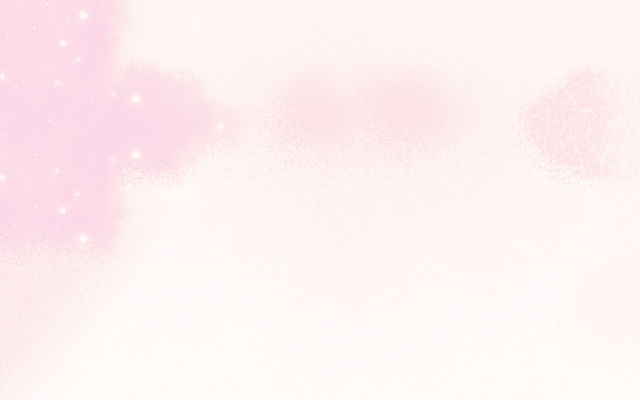
A Shadertoy shader for this background:

```glsl
// Draws a pale paper with grainy pink watercolour blots and mirrored soft sparkles.

const vec3 PAPER = vec3(0.998, 0.983, 0.978);
const vec3 BLUSH = vec3(0.990, 0.900, 0.912);
const vec3 ROSE  = vec3(0.988, 0.842, 0.910);
const vec3 CREAM = vec3(1.000, 0.980, 0.955);
const float MIRROR_Y = 0.683;

vec2 hash2(vec2 cell) {
    vec3 h = fract(vec3(cell.xyx) * vec3(0.1031, 0.1030, 0.0973));
    h += dot(h, h.yzx + 33.33);
    return fract((h.xx + h.yz) * h.zy);
}

// Distance to the nearest scattered point, in cell units
float cellular(vec2 q) {
    vec2 base = floor(q);
    float nearest = 2.0;
    for (int j = -1; j <= 1; j++)
        for (int i = -1; i <= 1; i++) {
            vec2 cell = base + vec2(i, j);
            nearest = min(nearest, length(cell + hash2(cell) - q));
        }
    return nearest;
}

// Slow layered waves, about -1 to 1
float waves(vec2 q) {
    float sum = 0.0, amp = 0.5;
    for (int i = 0; i < 4; i++) {
        sum += amp * sin(q.x + 1.7 * sin(q.y)) * cos(q.y + 1.3 * sin(q.x));
        q = mat2(1.6, 1.2, -1.2, 1.6) * q + 2.3;
        amp *= 0.6;
    }
    return sum;
}

// Elliptical stain with a soft rim
float blot(vec2 p, vec2 centre, vec2 radius, float softness) {
    return 1.0 - smoothstep(1.0 - softness, 1.0 + softness, length((p - centre) / radius));
}

// Bright core with a faint halo
float sparkle(vec2 p, vec2 centre, float radius) {
    float d = length(p - centre) / radius;
    return 0.75 * (1.0 - smoothstep(0.2, 1.0, d)) + 0.3 * exp(-0.45 * d * d);
}

// Tiny dots, one possible dot in each cell
float specks(vec2 p, float scale, float density) {
    vec2 q = p * scale, cell = floor(q);
    vec2 rnd = hash2(cell + 19.0);
    float radius = mix(0.08, 0.20, rnd.y);
    float d = length(q - cell - mix(vec2(0.25), vec2(0.75), hash2(cell + 7.0)));
    return step(rnd.x, density) * (1.0 - smoothstep(0.3 * radius, radius, d));
}

// Amount of pigment: 0 paper, 0.5 blush, 1 rose
float pigment(vec2 p, float grain) {
    vec2 q = p + 0.022 * vec2(waves(p * 19.0), waves(p * 23.0 + 5.0)) + 0.045 * grain;

    // Left band, its lobe narrowing to a tip, and the wash running down
    float band = (1.0 - smoothstep(0.24, 0.36, q.x)) * smoothstep(0.26, 0.44, q.y);
    float lobe = blot(q, vec2(0.34, 0.69), vec2(0.19, 0.14), 0.38);
    float tip = 0.55 * blot(q, vec2(0.50, 0.685), vec2(0.13, 0.07), 0.7);
    float reach = 0.04 + 0.8 * min(q.y, 0.4);
    float wash = 0.42 * (1.0 - smoothstep(reach - 0.18, reach + 0.14, q.x));
    float left = max(max(band, lobe) * (0.90 + 0.16 * waves(p * 9.0)), max(wash, tip));

    // Broken row of stains through the middle
    float row = 0.15 * blot(q, vec2(0.78, 0.705), vec2(0.46, 0.12), 0.8);
    row += 0.28 * blot(q, vec2(0.77, 0.71), vec2(0.08, 0.08), 0.8);
    row += 0.28 * blot(q, vec2(1.02, 0.72), vec2(0.11, 0.09), 0.8);

    // Faint veils
    float veil = 0.10 * smoothstep(0.0, 0.6, p.y) + 0.03 * waves(p * 6.0);
    veil += 0.07 * blot(q, vec2(0.78, 0.62), vec2(0.16, 0.50), 0.9);
    veil += 0.09 * blot(q, vec2(1.08, 0.60), vec2(0.26, 0.32), 0.9);
    veil += 0.12 * blot(q, vec2(1.60, 0.21), vec2(0.14, 0.10), 0.9);

    // Right stain, breaking into flecks towards the edge
    float right = 0.38 * blot(q, vec2(1.51, MIRROR_Y), vec2(0.20, 0.143), 0.16);
    float flecks = smoothstep(0.35, 0.75, cellular(p * vec2(75.0, 55.0)));
    float fade = smoothstep(1.47, 1.55, q.x);
    right *= (1.0 - 0.6 * fade) * (1.12 - 0.6 * flecks);
    return max(left, row + veil + right);
}

// Large sparkles, reflected about the middle of the band
float sparkles(vec2 p) {
    vec2 m = vec2(p.x, abs(p.y - MIRROR_Y));
    float light = sparkle(m, vec2(0.340, 0.070), 0.016);
    light += sparkle(m, vec2(0.208, 0.280), 0.014);
    light += sparkle(m, vec2(0.157, 0.209), 0.011);
    light += sparkle(m, vec2(0.005, 0.126), 0.010);
    light += 0.7 * sparkle(m, vec2(0.194, 0.168), 0.008);
    light += 0.7 * sparkle(m, vec2(0.142, 0.110), 0.008);
    light += 0.7 * sparkle(m, vec2(0.283, 0.081), 0.008);
    return light + 0.8 * sparkle(m, vec2(0.552, 0.0), 0.012);
}

void mainImage(out vec4 fragColor, in vec2 fragCoord) {
    vec2 p = fragCoord / iResolution.y;
    p.x += 0.5 * (1.6 - iResolution.x / iResolution.y);

    // Paper tooth shows most where the pigment is thin
    float grain = 1.0 * cellular(p * 175.0) + 0.6 * cellular(p * 83.0 + 11.0) - 0.78;
    float tone = pigment(p, grain);
    tone += grain * (0.09 + 0.65 * tone * max(1.0 - tone, 0.0));
    tone = clamp(tone, 0.0, 1.0);

    vec3 colour = mix(PAPER, BLUSH, min(2.0 * tone, 1.0));
    colour = mix(colour, ROSE, max(2.0 * tone - 1.0, 0.0));

    // Light scattered over the left side, denser below the band
    float leftSide = 1.0 - smoothstep(0.18, 0.34, p.x);
    float lower = blot(p, vec2(0.10, 0.33), vec2(0.20, 0.09), 0.6);
    float light = sparkles(p) + leftSide * 0.8 * specks(p, 38.0, 0.10 + 0.40 * lower);
    fragColor = vec4(mix(colour, CREAM, clamp(light, 0.0, 1.0)), 1.0);
}
```
